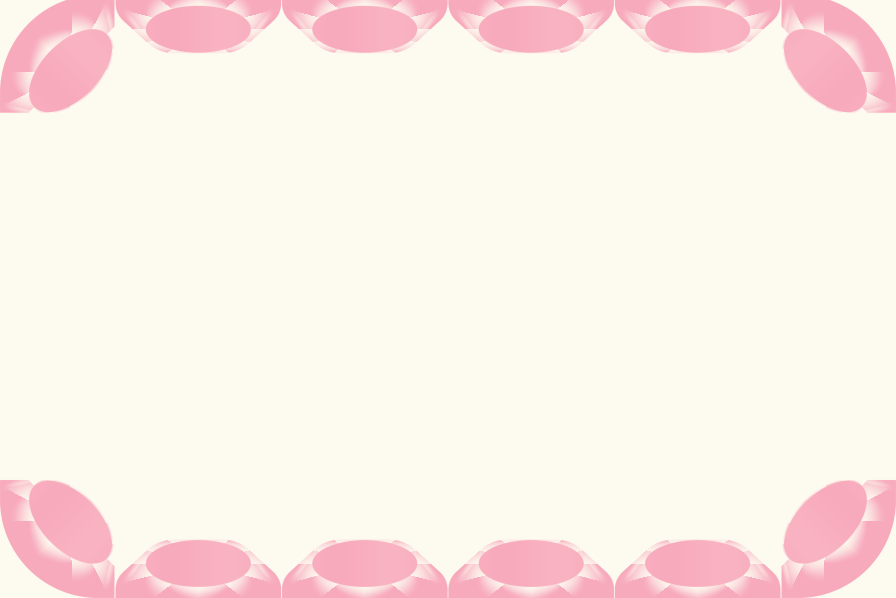
Reproduce this background procedurally as a Shadertoy shader.

```glsl
// Cream card framed by faceted pink gems along the top and bottom edges.

const vec2 CANVAS = vec2(768.0, 512.0);     // design units
const vec3 CREAM = vec3(0.992, 0.98, 0.938);
const vec3 PINK = vec3(0.97, 0.665, 0.738);
const vec3 TABLE_LIGHT = vec3(0.975, 0.70, 0.755);

const float CORNER_SIZE = 98.7;             // width of a corner gem
const float GEM_PITCH = 142.65;             // spacing of the edge gems
const float BOTTOM_LIFT = 4.5;              // bottom row sits further inside
const float EDGE_DEPTH = 45.5;
const vec2 EDGE_TABLE = vec2(45.0, 20.0);   // flat oval face, semi-axes
const float EDGE_TABLE_Y = 25.0;
const vec2 CORNER_TABLE = vec2(44.0, 24.2);
const float CORNER_TABLE_AT = 60.5;
const float CORNER_RADIUS = 84.0;
const float FACETS = 6.0;                   // facets on each half of a gem

float smoothMax(float a, float b, float k) {
    float h = max(k - abs(a - b), 0.0) / k;
    return max(a, b) + h * h * k * 0.25;
}

// Approximate signed distance to an axis-aligned ellipse
float ellipseDist(vec2 p, vec2 radii) {
    float r = length(p / radii);
    float slope = length(p / (radii * radii));
    return r * (r - 1.0) / max(slope, 1e-4);
}

// Outline of an edge gem; y runs inward from the canvas edge
float edgeGem(vec2 p) {
    float side = abs(p.x);
    float slant = dot(vec2(side, p.y), vec2(0.67, 0.74)) - 56.3;
    float d = smoothMax(slant, p.y - EDGE_DEPTH, 9.0);
    return smoothMax(d, side - 71.0, 7.0);
}

// Outline of a corner gem; q is p in the frame of its oval face
float cornerGem(vec2 p, vec2 q) {
    float box = smoothMax(p.x - CORNER_SIZE + 0.6, p.y - 96.5, 4.0);
    vec2 toArc = max(vec2(CORNER_RADIUS, CORNER_RADIUS - BOTTOM_LIFT) - p, 0.0);
    float arc = length(toArc) - CORNER_RADIUS;
    float front = min(q.y, ellipseDist(q, CORNER_TABLE + 1.2));
    return max(max(box, arc), front);
}

// Facets fade from cream at the oval face to pink at the outline
vec3 gemColor(vec2 q, vec2 radii, float px) {
    vec2 n = q / radii;
    float r = length(n);
    float turn = atan(abs(n.x), n.y) / 3.14159265 * FACETS;
    float saw = fract(turn);
    float reach = mix(0.18, 0.75, saw);
    float fade = 1.0 - smoothstep(0.0, reach, r - 1.0);
    float shine = fade * mix(0.55, 0.95, saw);

    // Pale sliver that crosses each shoulder
    float sliver = abs(abs(n.x) - 1.12 + 0.35 * n.y);
    shine = max(shine, 0.6 * (1.0 - smoothstep(0.0, 0.13, sliver))
        * (1.0 - smoothstep(1.2, 1.7, r)));
    vec3 color = mix(PINK, CREAM, shine);

    // Flat oval face with a faint sideways sheen
    vec3 face = mix(PINK, TABLE_LIGHT, 0.5 + 0.5 * sin(n.x * 3.0));
    float d = ellipseDist(q, radii);
    return mix(face, color, smoothstep(-0.7 * px, 0.7 * px, d));
}

void mainImage(out vec4 fragColor, in vec2 fragCoord) {
    vec2 p = fragCoord / iResolution.xy * CANVAS;
    float px = CANVAS.y / iResolution.y;

    // Fold both axes so that y runs inward from the nearest edge
    bool bottom = p.y < 0.5 * CANVAS.y;
    vec2 folded = min(p, CANVAS - p);
    folded.y -= bottom ? BOTTOM_LIFT : 0.0;

    float outline;
    vec2 q;
    vec2 radii;
    if (folded.x < CORNER_SIZE) {
        vec2 c = folded - CORNER_TABLE_AT;
        q = vec2(c.x - c.y, c.x + c.y) * 0.70710678;
        radii = CORNER_TABLE;
        outline = cornerGem(folded, q);
    } else {
        float x = mod(p.x - CORNER_SIZE, GEM_PITCH) - 0.5 * GEM_PITCH;
        q = vec2(x, folded.y - EDGE_TABLE_Y);
        radii = EDGE_TABLE;
        outline = edgeGem(vec2(x, folded.y));
    }

    float mask = 1.0 - smoothstep(-0.7 * px, 0.7 * px, outline);
    vec3 color = mix(CREAM, gemColor(q, radii, px), mask);
    fragColor = vec4(color, 1.0);
}
```
